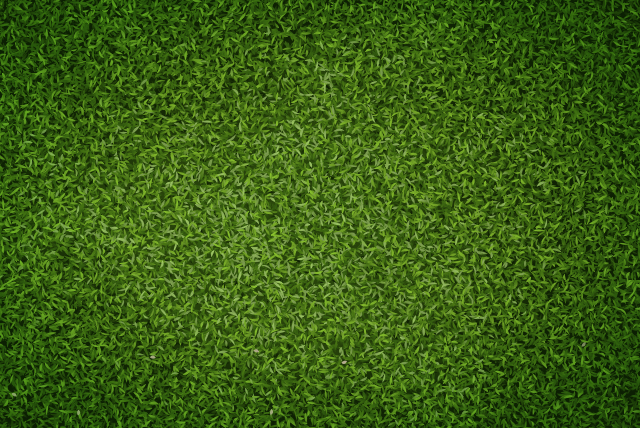
Reproduce this texture procedurally as a Shadertoy shader.

```glsl
const int LAYERS = 8;
const float CELL = 0.018;
const vec3 SHADOW = vec3(0.06, 0.13, 0.015);
const vec3 DEEP   = vec3(0.15, 0.26, 0.04);
const vec3 LEAF   = vec3(0.20, 0.36, 0.06);
const vec3 FRESH  = vec3(0.27, 0.45, 0.07);
const vec3 SUNLIT = vec3(0.40, 0.59, 0.13);
const vec3 PALE   = vec3(0.46, 0.60, 0.29);
const vec3 STRAW  = vec3(0.70, 0.68, 0.55);

vec4 hash4(vec3 p) {
    vec4 q = fract(p.xyzx * vec4(0.1031, 0.1030, 0.0973, 0.1099));
    q += dot(q, q.wzxy + 33.33);
    return fract((q.xxyz + q.yzzw) * q.zywx);
}

float valueNoise(vec2 p, float seed) {
    vec2 i = floor(p), f = fract(p);
    f = f * f * (3.0 - 2.0 * f);
    float a = hash4(vec3(i, seed)).x;
    float b = hash4(vec3(i + vec2(1, 0), seed)).x;
    float c = hash4(vec3(i + vec2(0, 1), seed)).x;
    float d = hash4(vec3(i + vec2(1, 1), seed)).x;
    return mix(mix(a, b, f.x), mix(c, d, f.x), f.y);
}

// Shadow to sunlit green, with glints above full tone
vec3 grassColor(float tone, float dry) {
    vec3 c = mix(SHADOW, DEEP, smoothstep(0.0, 0.20, tone));
    c = mix(c, LEAF, smoothstep(0.20, 0.43, tone));
    c = mix(c, FRESH, smoothstep(0.43, 0.66, tone));
    c = mix(c, SUNLIT, smoothstep(0.66, 0.90, tone));
    c = mix(c, PALE, dry * smoothstep(0.55, 0.85, tone));
    return c * (1.0 + 0.7 * max(tone - 0.88, 0.0));
}

// Coverage in x, position along the blade (-1 to 1) in y
vec2 blade(vec2 p, float angle, float halfLength, float halfWidth, float bend, float pixel) {
    float c = cos(angle), s = sin(angle);
    vec2 q = vec2(c * p.x + s * p.y, c * p.y - s * p.x);
    float along = q.x / halfLength;
    float across = abs(q.y - bend * (along * along - 0.4));
    float width = halfWidth * (1.0 - along * along);
    float cover = clamp((width - across) / pixel + 0.5, 0.0, 1.0);
    cover *= 1.0 - smoothstep(0.85, 1.1, abs(along));
    return vec2(cover, along);
}

// One sheet of randomly turned blades painted over the turf below
vec3 bladeLayer(vec3 below, vec2 p, float layer, float height, float light, float dryness, float pixel) {
    vec2 shifted = p + CELL * vec2(0.37, 0.61) * layer;
    vec2 home = floor(shifted / CELL);
    vec3 color = below;
    for (int y = -1; y <= 1; y++)
    for (int x = -1; x <= 1; x++) {
        vec2 id = home + vec2(x, y);
        vec4 place = hash4(vec3(id, layer * 7.0 + 1.0));
        vec4 look = hash4(vec3(id, layer * 7.0 + 4.0));
        vec2 root = (id + place.xy) * CELL;
        vec2 hit = blade(shifted - root, place.z * 6.2832,
                         mix(0.007, 0.0135, place.w), mix(0.0019, 0.0031, look.x),
                         (look.y - 0.5) * 0.007, pixel);
        float tone = mix(0.12, 0.80, height) + (look.z - 0.5) * 0.62 + 0.13 * hit.y + light;
        float dry = smoothstep(0.0, 0.15, dryness - look.w);
        color = mix(color, grassColor(tone, dry), hit.x);
    }
    return color;
}

// Rare dry scraps lying on the lower lawn
float scraps(vec2 p, float pixel) {
    const float spacing = 0.11;
    vec2 id = floor(p / spacing);
    vec4 h = hash4(vec3(id, 91.0));
    vec2 offset = p - (id + 0.2 + 0.6 * h.xy) * spacing;
    float cover = blade(offset, h.z * 3.1416, 0.007, 0.0035, 0.001, pixel).x;
    return cover * step(0.84, h.w) * smoothstep(0.30, 0.15, p.y);
}

void mainImage(out vec4 fragColor, in vec2 fragCoord) {
    float pixel = 1.0 / iResolution.y;
    vec2 p = fragCoord * pixel;
    vec2 centered = fragCoord / iResolution.xy - 0.5;
    float falloff = dot(centered, centered);

    // Broad light, worn patches and vignette
    float patches = valueNoise(p * 4.0, 50.0) * 0.6 + valueNoise(p * 13.0, 51.0) * 0.4 - 0.5;
    float light = 0.13 - 0.80 * falloff + 0.16 * patches - 0.06 * centered.x;
    float dryness = clamp(0.52 - 1.7 * falloff + 0.4 * patches, 0.05, 0.7);

    // Turf from the dark floor up to the lit tips
    vec3 color = grassColor(0.08 + light, 0.0);
    for (int i = 0; i < LAYERS; i++) {
        float height = float(i) / float(LAYERS - 1);
        color = bladeLayer(color, p, float(i), height, light, dryness, pixel);
    }
    color = mix(color, STRAW, scraps(p, pixel));

    // Richer green toward the rim
    float rim = smoothstep(0.05, 0.40, falloff);
    color *= mix(vec3(1.04, 1.0, 1.05), vec3(0.76, 0.94, 0.72), rim);
    fragColor = vec4(color, 1.0);
}
```
